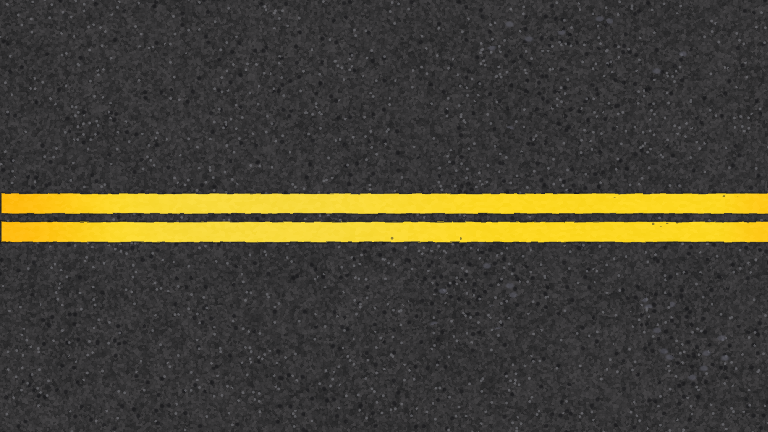
A WebGL 2 fragment shader for this texture:

```glsl
#version 300 es
precision highp float;
// Dark grainy asphalt crossed by a double yellow road line.

uniform vec2 u_resolution;
out vec4 outColor;

const vec3 TAR = vec3(0.150, 0.150, 0.153);
const vec3 STONE = vec3(0.272, 0.266, 0.272);
const vec3 CHIP = vec3(0.47, 0.47, 0.49);
const vec3 PIT = vec3(0.085, 0.085, 0.095);
const vec3 PAINT = vec3(0.99, 0.845, 0.13);
const vec3 PALE_PAINT = vec3(0.975, 0.855, 0.235);
const vec3 AMBER_PAINT = vec3(1.0, 0.735, 0.06);

vec3 hash3(vec2 p) {
    vec3 q = fract(p.xyx * vec3(0.1031, 0.1030, 0.0973));
    q += dot(q, q.yxz + 33.33);
    return fract((q.xxy + q.yzz) * q.zyx);
}

// Cellular noise: x = distance to the nearest point, y = random id of its cell.
vec2 cellular(vec2 p) {
    vec2 base = floor(p);
    vec2 nearest = vec2(9.0, 0.0);
    for (int j = -1; j <= 1; j++) {
        for (int i = -1; i <= 1; i++) {
            vec2 cell = base + vec2(i, j);
            vec3 h = hash3(cell + 57.0);
            float d = length(cell + h.xy - p);
            if (d < nearest.x) nearest = vec2(d, h.z);
        }
    }
    return nearest;
}

// Slow drifting tone from layered sines, about -1 to 1.
float drift(vec2 p) {
    float sum = 0.0, weight = 0.5;
    for (int i = 0; i < 4; i++) {
        sum += weight * sin(p.x + 1.7 * sin(p.y)) * cos(p.y * 1.2 + p.x * 0.4);
        p = mat2(1.5, 1.1, -1.1, 1.5) * p + 2.3;
        weight *= 0.55;
    }
    return sum;
}

// Soft elliptical area of worn surface.
float wornArea(vec2 p, vec2 center, vec2 radius) {
    return 1.0 - smoothstep(0.3, 1.0, length((p - center) / radius));
}

// Sparse round spots; density is the share of cells that hold one.
float spots(vec2 p, float scale, float density, float radius) {
    vec2 c = cellular(p * scale);
    return step(1.0 - density, c.y) * (1.0 - smoothstep(radius * 0.4, radius, c.x));
}

vec3 asphalt(vec2 p, float worn) {
    vec2 grain = cellular(p * 165.0);
    vec2 clump = cellular(p * 75.0 + 11.0);
    float tone = 0.68 * grain.y + 0.32 * clump.y - 0.25 * (grain.x - 0.4);
    tone += 0.09 * drift(p * 9.0) - 0.02;
    vec3 color = mix(TAR, STONE, clamp(tone, 0.0, 1.0));
    color = mix(color, PIT, 0.65 * spots(p + 3.1, 72.0, 0.07 + 0.16 * worn, 0.5));
    color = mix(color, CHIP, 0.6 * spots(p + 7.7, 120.0, 0.045 + 0.03 * worn, 0.55));
    float scuff = spots(p * vec2(0.8, 1.2) + 5.3, 48.0, 0.10 * worn, 0.5);
    return mix(color, vec3(0.36, 0.36, 0.40), 0.6 * scuff);
}

vec3 paint(vec2 p, float u) {
    float pale = smoothstep(0.06, 0.28, u) * (1.0 - smoothstep(0.40, 0.68, u));
    float amber = 1.0 - smoothstep(0.0, 0.17, u) + 0.55 * smoothstep(0.93, 1.0, u);
    vec3 color = mix(PAINT, PALE_PAINT, pale);
    color = mix(color, AMBER_PAINT, clamp(amber, 0.0, 1.0));
    float grain = cellular(p * vec2(90.0, 150.0)).y - 0.5;
    return color + vec3(0.018, 0.022, 0.05) * grain + 0.008 * drift(p * 14.0);
}

// Coverage of a horizontal band with a slightly ragged rim.
float band(vec2 p, float bottom, float top, float left, float soft) {
    float rim = 0.0022 * (cellular(p * vec2(65.0, 90.0)).y - 0.5);
    float d = max(abs(p.y - 0.5 * (bottom + top)) - 0.5 * (top - bottom) + rim, left - p.x);
    return 1.0 - smoothstep(-soft, soft, d);
}

void main() {
    vec2 p = gl_FragCoord.xy / u_resolution.y;
    float u = gl_FragCoord.x / u_resolution.x;
    float soft = 0.75 / u_resolution.y;

    // Worn areas below the centre, at the lower right and at the upper right.
    float worn = wornArea(p, vec2(1.09, 0.34), vec2(0.20, 0.13));
    worn = max(worn, 0.6 * wornArea(p, vec2(1.58, 0.22), vec2(0.22, 0.16)));
    worn = max(worn, 0.5 * wornArea(p, vec2(1.32, 0.84), vec2(0.32, 0.18)));
    vec3 color = asphalt(p, worn);

    // Two painted lines, with a dark rim where paint meets tar.
    float upper = band(p, 0.5060, 0.5515, 0.0035, soft);
    float lower = band(p, 0.4400, 0.4860, 0.0035, soft);
    float rim = max(band(p, 0.5030, 0.5545, 0.0, soft), band(p, 0.4370, 0.4890, 0.0, soft));
    color = mix(color, color * 0.78, rim);

    // A few chips in the paint, mostly along the top edge of each line.
    float nearTop = smoothstep(0.538, 0.549, p.y) + smoothstep(0.473, 0.484, p.y) * step(p.y, 0.49);
    float chipped = spots(p + 1.9, 85.0, 0.004 + 0.05 * nearTop * step(0.4, u), 0.38);
    vec3 line = mix(paint(p, u), vec3(0.35, 0.32, 0.17), 0.65 * chipped);
    color = mix(color, line, max(upper, lower));

    outColor = vec4(clamp(color, 0.0, 1.0), 1.0);
}
```
